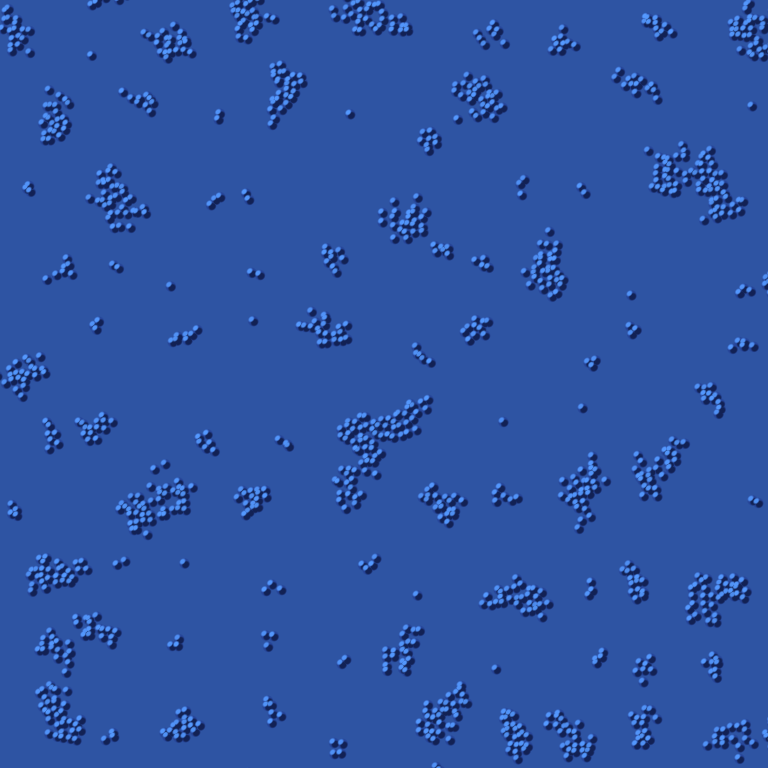
Give the GLSL for this texture, as a Shadertoy shader.

```glsl
// Scattered ragged clumps of tiny embossed grains on a flat blue ground.

vec2 hash2(vec2 p) {
    vec3 q = fract(vec3(p.xyx) * vec3(0.1031, 0.1030, 0.0973));
    q += dot(q, q.yzx + 33.33);
    return fract((q.xx + q.yz) * q.zy);
}

// Cellular field of bent capsules: negative inside a clump
float clumpDistance(vec2 p, float roughness) {
    vec2 home = floor(p * 10.0);
    float nearest = 1.0;
    for (int j = -1; j <= 1; j++)
    for (int i = -1; i <= 1; i++) {
        vec2 cell = home + vec2(i, j);
        vec2 place = hash2(cell + 17.0);
        vec2 form = hash2(cell + 61.0);
        vec2 bend = hash2(cell + 103.0);
        float size = form.x * form.x;

        // Turn into the clump's own axes and curve its spine
        vec2 q = p - (cell + 0.16 + 0.68 * place) / 10.0;
        float angle = 6.2832 * bend.x;
        q = mat2(cos(angle), -sin(angle), sin(angle), cos(angle)) * q;
        q.y += 0.008 * form.x * sin(q.x * 70.0 + 6.2832 * bend.y);

        // Taper the clump toward one end
        float halfLength = 0.036 * form.x * form.y;
        float radius = 0.005 + 0.019 * size * (1.2 - 0.6 * form.y);
        radius *= 1.0 + 0.4 * clamp(q.x / 0.03, -1.0, 1.0);
        q.x -= clamp(q.x, -halfLength, halfLength);
        nearest = min(nearest, length(q) - radius * roughness);
    }
    return nearest;
}

// Soft oval lying across the light direction
float oval(vec2 d, vec2 radii, float soft) {
    vec2 q = vec2(d.x + d.y, d.y - d.x) * 0.7071;
    float edge = (length(q / radii) - 1.0) * min(radii.x, radii.y);
    return 1.0 - smoothstep(-soft, soft, edge);
}

void mainImage(out vec4 fragColor, in vec2 fragCoord) {
    const float grainsAcross = 114.0;
    vec2 p = fragCoord / iResolution.y * grainsAcross;
    float soft = max(0.15, 0.6 * grainsAcross / iResolution.y);
    vec2 home = floor(p);
    float rim = 0.0, shadow = 0.0, light = 0.0;

    // Gather the grains around this point
    for (int j = -1; j <= 1; j++)
    for (int i = -1; i <= 1; i++) {
        vec2 cell = home + vec2(i, j);
        vec2 grain = cell + 0.12 + 0.76 * hash2(cell);
        vec2 chance = hash2(cell + 211.0);
        if (chance.y < 0.14) continue;
        if (clumpDistance(grain / grainsAcross, 0.55 + 0.9 * chance.x) > 0.0) continue;

        vec2 d = p - grain;
        vec2 away = vec2(0.34, -0.34);
        rim = max(rim, oval(d - 0.5 * away, vec2(0.76, 0.76), soft));
        shadow = max(shadow, oval(d - away, vec2(0.56, 0.48), soft));
        float strength = 0.85 + 0.15 * chance.y;
        light = max(light, strength * oval(d + 0.4 * away, vec2(0.44, 0.33), soft));
    }

    // Layer the relief: faint rim, shadow, then lit side
    vec3 color = vec3(0.18, 0.33, 0.64);
    color = mix(color, vec3(0.15, 0.27, 0.60), rim);
    color = mix(color, vec3(0.07, 0.13, 0.33), shadow);
    color = mix(color, vec3(0.33, 0.60, 1.00), light);
    fragColor = vec4(color, 1.0);
}
```
